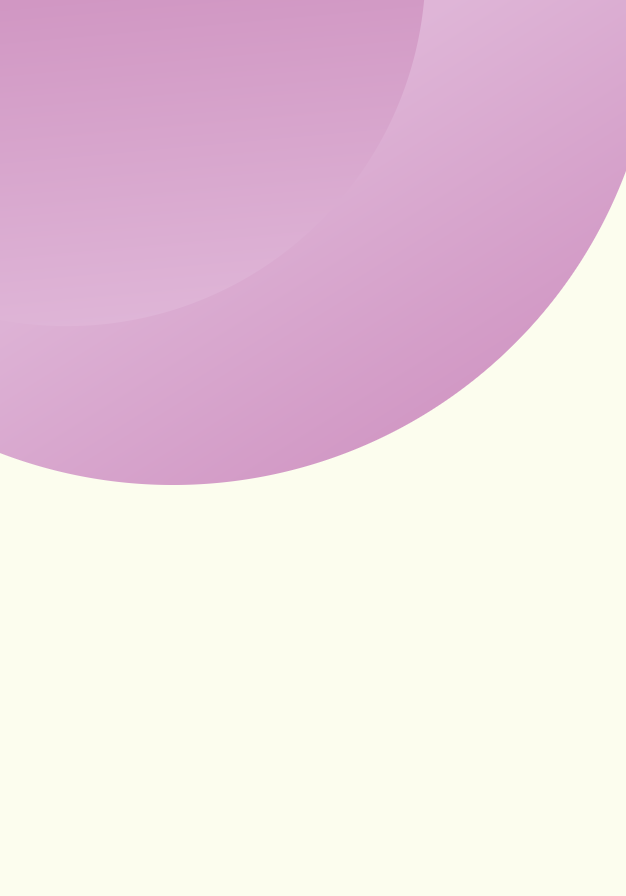
Reproduce this background procedurally as a WebGL 2 fragment shader.

```glsl
#version 300 es
precision highp float;
// Two overlapping mauve discs with soft linear gradients in the top left of a cream page.

uniform vec2 u_resolution;
out vec4 fragColor;

// Lengths are in canvas heights, measured from the top left corner, y down.
const vec3 CREAM = vec3(0.988, 0.994, 0.934);
const vec3 MAUVE_LIGHT = vec3(0.873, 0.710, 0.843);
const vec3 MAUVE_DARK = vec3(0.822, 0.598, 0.772);
const vec3 MAUVE_DEEP = vec3(0.818, 0.590, 0.764);

const vec2 OUTER_CENTER = vec2(0.193, 0.0013);
const float OUTER_RADIUS = 0.540;
const vec2 OUTER_AXIS = vec2(0.530, 0.848);
const vec2 OUTER_SPAN = vec2(0.270, 0.645);

const vec2 INNER_CENTER = vec2(0.0745, -0.0365);
const float INNER_RADIUS = 0.4005;
const vec2 INNER_AXIS = vec2(0.090, 0.996);
const vec2 INNER_SPAN = vec2(0.0, 0.370);

// Coverage of a disc with an edge one pixel wide.
float disc(vec2 p, vec2 center, float radius, float pixel) {
    return clamp(0.5 - (length(p - center) - radius) / pixel, 0.0, 1.0);
}

// Position along an axis, from 0 at span.x to 1 at span.y.
float ramp(vec2 p, vec2 axis, vec2 span) {
    return clamp((dot(p, axis) - span.x) / (span.y - span.x), 0.0, 1.0);
}

void main() {
    float pixel = 1.0 / u_resolution.y;
    vec2 p = vec2(gl_FragCoord.x, u_resolution.y - gl_FragCoord.y) * pixel;

    // Outer disc darkens toward the lower right, inner disc toward the top.
    vec3 outer = mix(MAUVE_LIGHT, MAUVE_DARK, ramp(p, OUTER_AXIS, OUTER_SPAN));
    vec3 inner = mix(MAUVE_DEEP, MAUVE_LIGHT, ramp(p, INNER_AXIS, INNER_SPAN));

    vec3 color = mix(CREAM, outer, disc(p, OUTER_CENTER, OUTER_RADIUS, pixel));
    color = mix(color, inner, disc(p, INNER_CENTER, INNER_RADIUS, pixel));
    fragColor = vec4(color, 1.0);
}
```
